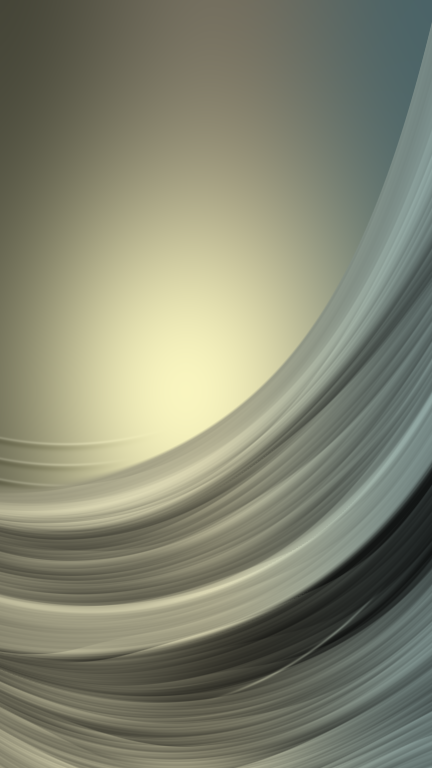
A WebGL 2 fragment shader for this background:

```glsl
#version 300 es
precision highp float;
// A soft yellow glow over a sweep of curved, brushed grey bands.
// A few guide curves define a layer coordinate that follows the sweep;
// hashed strands are laid along it, then tinted and lit from the glow.
uniform vec2 u_resolution;
out vec4 outColor;

const int GUIDES = 6;
// Height below the top edge: a + b*x + c*x^2 + d*x^6
const vec4 guides[GUIDES] = vec4[GUIDES](
    vec4(0.638,  0.00, -0.33, -0.28),
    vec4(0.690,  0.13, -0.47,  0.00),
    vec4(0.781,  0.14, -0.33, -0.07),
    vec4(0.850,  0.09, -0.27, -0.06),
    vec4(0.872,  0.24, -0.32, -0.04),
    vec4(0.930,  0.30, -0.37,  0.00));

float hash(vec2 p) {
    vec3 q = fract(vec3(p.xyx) * 0.1031);
    q += dot(q, q.yzx + 33.33);
    return fract((q.x + q.y) * q.z);
}

float noise(vec2 p) {
    vec2 i = floor(p), f = fract(p);
    f = f * f * (3.0 - 2.0 * f);
    return mix(mix(hash(i), hash(i + vec2(1, 0)), f.x),
               mix(hash(i + vec2(0, 1)), hash(i + vec2(1, 1)), f.x), f.y);
}

float bump(float x, float centre, float width) {
    float d = (x - centre) / width;
    return exp(-d * d);
}

float guideHeight(vec4 g, float x) {
    float x2 = x * x;
    return g.x + g.y * x + g.z * x2 + g.w * x2 * x2 * x2;
}

// Whole numbers fall on the guides; the last interval runs on downwards
float layerAt(vec2 p) {
    float layer = 0.0;
    for (int i = 0; i < GUIDES - 1; i++) {
        float top = guideHeight(guides[i], p.x);
        float span = max(guideHeight(guides[i + 1], p.x) - top, 0.015);
        float t = max((p.y - top) / span, 0.0);
        layer += i < GUIDES - 2 ? min(t, 1.0) : t;
    }
    return layer;
}

// Overlapping ribbons, each with its own tone and a lit upper edge
float strands(float x, float layer, float count, float seed) {
    float v = layer * count + 1.6 * noise(vec2(x * 2.2 + seed, layer * 1.7));
    float id = floor(v), f = v - id, w = fwidth(v);
    float here = noise(vec2(x * 3.0 + seed, id * 7.0)) - 0.5;
    float next = noise(vec2(x * 3.0 + seed, id * 7.0 + 7.0)) - 0.5;
    float blend = smoothstep(1.0 - clamp(w * 1.5, 0.05, 0.9), 1.0, f);
    float tone = mix(here + 0.25 - 0.5 * f, next + 0.25, blend);
    return tone / (1.0 + w * w);
}

vec3 glowSky(vec2 p) {
    vec3 olive = vec3(0.26, 0.26, 0.21);
    vec3 taupe = vec3(0.43, 0.41, 0.355);
    vec3 teal = vec3(0.29, 0.385, 0.40);
    vec3 base = mix(olive, taupe, smoothstep(0.0, 0.5, p.x));
    base = mix(base, teal, smoothstep(0.5, 1.0, p.x));
    vec2 d = (p - vec2(0.43, 0.51)) / vec2(0.40, 0.29);
    return mix(base, vec3(0.975, 0.96, 0.75), exp(-dot(d, d)));
}

// Broad light and dark of the layers, before the strands
float layerTone(float x, float s) {
    float tone = mix(0.61, 0.47, smoothstep(0.5, 1.3, s));
    tone += 0.12 * bump(s, 0.5, 0.18) - 0.18 * bump(s, 1.0, 0.16);
    tone += 0.13 * smoothstep(1.85, 2.1, s) + 0.18 * bump(s, 2.0, 0.07);
    float dark = smoothstep(2.85, 3.05, s) * (1.0 - smoothstep(3.75, 4.3, s));
    tone = mix(tone, mix(0.34, 0.15, smoothstep(0.1, 0.7, x)), dark);
    return tone - 0.16 * smoothstep(3.9, 4.3, s) + 0.06 * smoothstep(4.8, 5.4, s);
}

vec3 sweep(float x, float s) {
    float rough = 0.25 + 0.75 * smoothstep(0.3, 0.9, s);
    rough *= 1.0 - 0.6 * smoothstep(1.8, 2.1, s) * (1.0 - smoothstep(2.7, 3.0, s));
    rough *= 1.0 - 0.6 * bump(s, 3.4, 0.4);
    float detail = 0.0, count = 3.0, gain = 0.20;
    for (int i = 0; i < 3; i++) {
        detail += gain * strands(x, s, count, float(i) * 13.7 + 4.0);
        count *= 2.5;
        gain *= 0.75;
    }
    float tone = layerTone(x, s) + rough * detail;
    // One pale scratch through the dark layer
    float scratch = bump(s, 3.61 + 0.95 * (0.88 - x), 0.02);
    tone += 0.25 * scratch * smoothstep(0.45, 0.65, x) * (1.0 - smoothstep(0.8, 0.9, x));
    tone *= 0.80 + 0.25 * bump(x, 0.42, 0.4);
    vec3 tint = mix(vec3(1.04, 1.02, 0.85), vec3(0.88, 1.02, 1.0), smoothstep(0.45, 1.05, x));
    return max(tone, 0.08) * tint;
}

void main() {
    vec2 p = gl_FragCoord.xy / u_resolution;
    p.y = 1.0 - p.y;
    vec3 color = glowSky(p);
    // Loose wisps above the left end of the sweep
    for (int i = 0; i < 3; i++) {
        float k = float(i);
        float d = p.y - (0.570 + 0.027 * k + 0.11 * p.x - 0.36 * p.x * p.x);
        float fade = 1.0 - smoothstep(0.1, 0.40 - 0.08 * k, p.x);
        color += fade * (0.10 * bump(d, 0.0, 0.0018) - 0.07 * bump(d, 0.005, 0.004));
    }
    float edge = p.y - guideHeight(guides[0], p.x);
    float softness = mix(0.012, 0.003, smoothstep(0.0, 0.4, p.x));
    float cover = smoothstep(-softness, softness, edge);
    color = mix(color, sweep(p.x, layerAt(p)), cover);
    outColor = vec4(clamp(color, 0.0, 1.0), 1.0);
}
```
